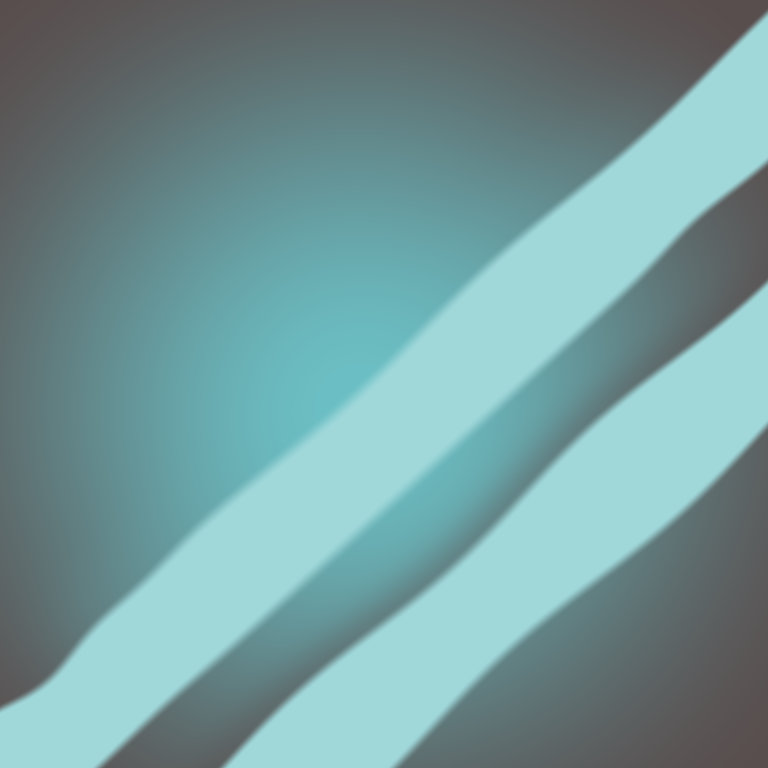
Write a Shadertoy shader that draws this background.

```glsl
#define BAND_COLOR vec3(0.627, 0.846, 0.855)
#define GLOW_COLOR vec3(0.420, 0.750, 0.770)
#define DUSK_COLOR vec3(0.348, 0.305, 0.305)
#define GLOW_CENTER vec2(0.465, 0.470)
#define GLOW_RADIUS 0.72
#define EDGE_SOFTNESS 0.011
#define HALO_STRENGTH 0.14
#define SHADE_STRENGTH 0.38

const float TAU = 6.2831853;

float bell(float x, float width) {
    return exp(-x * x / (width * width));
}

// Sine ripple with a crest at the given place along the diagonal
float ripple(float along, float crest, float period) {
    return cos((along - crest) * TAU / period);
}

// Coverage between a lower and an upper edge, given signed distances to both
float band(float aboveLower, float belowUpper, float softness) {
    return smoothstep(-softness, softness, belowUpper)
         * smoothstep(-softness, softness, aboveLower);
}

void mainImage(out vec4 fragColor, in vec2 fragCoord) {
    vec2 uv = fragCoord / iResolution.xy;
    float along = uv.x + uv.y;
    float across = uv.y - uv.x;

    // Wavy edges of the two diagonal bands
    float upperTop = 0.076 - 0.05 * along + 0.007 * ripple(along, 0.58, 0.72)
                   - 0.012 * ripple(along, 0.18, 0.30) * exp(-8.0 * along * along);
    float upperBottom = -0.122 - 0.05 * along + 0.011 * bell(along - 1.62, 0.11)
                      + 0.004 * bell(along - 0.30, 0.12);
    float lowerTop = -0.275 - 0.05 * along + 0.011 * ripple(along, 0.48, 0.74);
    float lowerBottom = -0.476 - 0.055 * along + 0.012 * ripple(along, 0.82, 0.80);

    // Distances perpendicular to the diagonal
    vec4 gap = (across - vec4(upperTop, upperBottom, lowerTop, lowerBottom)) * 0.7071;

    // Radial glow, halo above the upper band and shade above the lower band
    float glow = 1.0 - smoothstep(0.0, GLOW_RADIUS, distance(uv, GLOW_CENTER));
    float haloSpan = smoothstep(0.12, 0.36, along) * (1.0 - smoothstep(1.55, 1.95, along));
    float halo = HALO_STRENGTH * haloSpan * bell(gap.x, 0.075) * step(-0.03, gap.x);
    float shade = SHADE_STRENGTH * bell(gap.z, 0.035);
    glow = clamp((glow + halo * (1.0 - glow)) * (1.0 - shade), 0.0, 1.0);
    vec3 color = mix(DUSK_COLOR, GLOW_COLOR, glow);

    // Bands are softer in the middle than near the ends
    float softness = EDGE_SOFTNESS * mix(0.5, 1.0, bell(along - 0.85, 0.65));
    float cover = max(band(gap.y, -gap.x, softness),
                      band(gap.w, -gap.z, softness * 0.8));
    color = mix(color, BAND_COLOR, cover);

    fragColor = vec4(color, 1.0);
}
```
